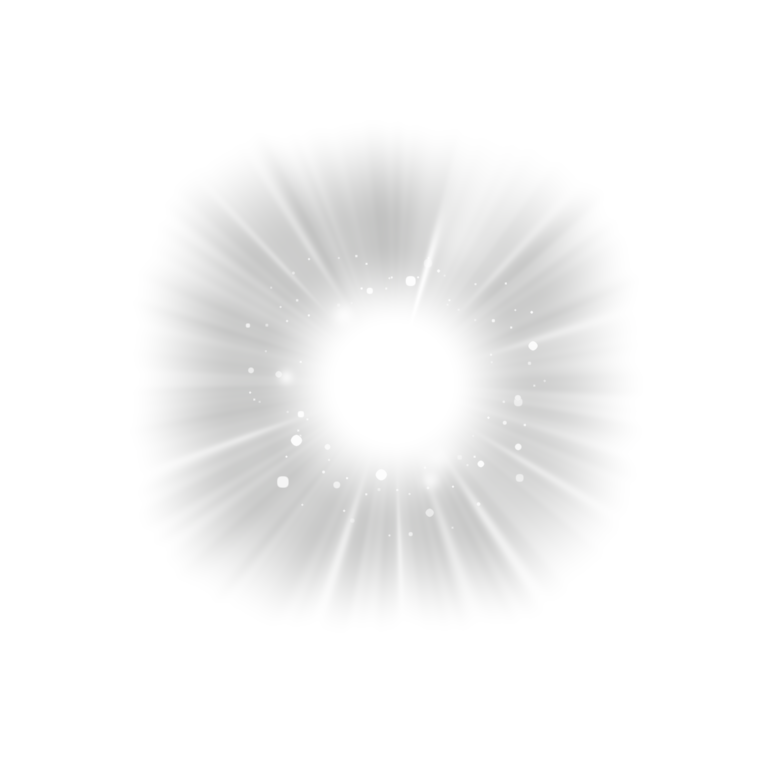
Give the GLSL for this background, as a Shadertoy shader.

```glsl
const float TAU = 6.2831853;
const vec2 CORE = vec2(0.513, 0.501);
const vec2 HALO = vec2(0.504, 0.505);

float hash(float n, float seed) {
    return fract(sin(n * 127.1 + seed * 311.7) * 4375.54);
}

// Smooth noise around the circle, with a whole number of cells
float ringNoise(float turn, float cells, float seed) {
    float p = fract(turn) * cells;
    float i = floor(p);
    float f = p - i;
    f = f * f * (3.0 - 2.0 * f);
    return mix(hash(i, seed), hash(mod(i + 1.0, cells), seed), f);
}

// Soft angular band; direction and width in degrees
float beam(float turn, float direction, float width) {
    float gap = abs(fract(turn - direction / 360.0 + 0.5) - 0.5);
    float x = gap * 360.0 / width;
    return exp(-x * x);
}

float softSpot(vec2 p, vec2 center, float radius) {
    vec2 d = (p - center) / radius;
    return exp(-dot(d, d));
}

// Rounded square distance
float squircle(vec2 p, float power) {
    vec2 q = pow(abs(p) + 1e-5, vec2(power));
    return pow(q.x + q.y, 1.0 / power);
}

float streaks(float turn) {
    float broad = ringNoise(turn, 23.0, 1.0) - 0.5;
    float medium = ringNoise(turn, 67.0, 2.0) - 0.5;
    float fine = ringNoise(turn, 170.0, 3.0) - 0.5;
    return 0.22 * broad + 0.24 * medium + 0.16 * fine;
}

// Broad pale sectors
float paleSectors(float turn) {
    return 0.60 * beam(turn, 65.0, 13.0)
         + 0.22 * beam(turn, -14.0, 30.0)
         + 0.20 * beam(turn, 207.0, 12.0)
         + 0.14 * beam(turn, 15.0, 8.0);
}

// Narrow bright rays
float brightRays(float turn) {
    return 0.40 * beam(turn, 122.0, 1.6)
         + 0.40 * beam(turn, 133.5, 1.2)
         + 0.50 * beam(turn, 200.0, 1.3)
         + 0.55 * beam(turn, -107.5, 1.8)
         + 0.50 * beam(turn, -88.0, 1.0)
         + 0.40 * beam(turn, -71.0, 1.8)
         + 0.60 * beam(turn, -56.0, 1.9)
         + 0.45 * beam(turn, -31.0, 1.4)
         + 0.40 * beam(turn, 17.0, 1.5)
         + 0.35 * beam(turn, 47.0, 1.4);
}

// Scattered flecks in a ring around the core
float flecks(vec2 p, float pixel) {
    float light = 0.0;
    for (int i = 0; i < 90; i++) {
        float n = float(i);
        float angle = TAU * (n + hash(n, 4.0) * 2.0) / 90.0;
        float orbit = mix(0.115, 0.205, hash(n, 5.0));
        float size = mix(0.0012, 0.0075, pow(hash(n, 6.0), 6.0));
        vec2 d = p - orbit * vec2(cos(angle), sin(angle));
        float shape = squircle(d, mix(1.6, 3.0, hash(n, 7.0)));
        float edge = max(pixel, 0.0012);
        float dotLight = 1.0 - smoothstep(size - edge, size + edge, shape);
        light = max(light, dotLight * mix(0.35, 0.95, hash(n, 8.0)));
    }
    return light;
}

void mainImage(out vec4 fragColor, in vec2 fragCoord) {
    vec2 uv = fragCoord / iResolution.xy;
    vec2 p = uv - CORE;
    float radius = length(p);
    float turn = atan(p.y, p.x) / TAU;

    // Grey halo between the white core and the faded border
    float streak = streaks(turn);
    float border = squircle(uv - HALO, 3.0) + 0.05 * streak;
    float halo = smoothstep(0.072, 0.185, radius)
               * (1.0 - smoothstep(0.195, 0.337, border));

    // Rays thin the halo
    float outward = smoothstep(0.09, 0.22, radius);
    float density = 1.0 - streak * mix(0.5, 1.0, outward);
    density *= 1.0 - paleSectors(turn) * outward;
    density *= 1.0 - brightRays(turn) * outward;
    float spike = beam(turn, 74.0, 1.7) * (1.0 - smoothstep(0.15, 0.27, radius));
    density *= 1.0 - 0.85 * spike;
    float shade = 0.205 * halo * max(density, 0.0);

    // Hazy glints and small flecks
    float haze = 0.65 * softSpot(p, vec2(0.057, -0.096), 0.020)
               + 0.70 * softSpot(p, vec2(-0.065, 0.088), 0.014)
               + 0.70 * softSpot(p, vec2(-0.140, 0.008), 0.010)
               + 0.60 * softSpot(p, vec2(0.048, -0.127), 0.012);
    shade *= 1.0 - min(haze, 0.9);
    shade *= 1.0 - flecks(p, 1.0 / iResolution.y);

    vec3 greyTint = vec3(1.0, 0.995, 1.005);
    fragColor = vec4(1.0 - shade * greyTint, 1.0);
}
```
